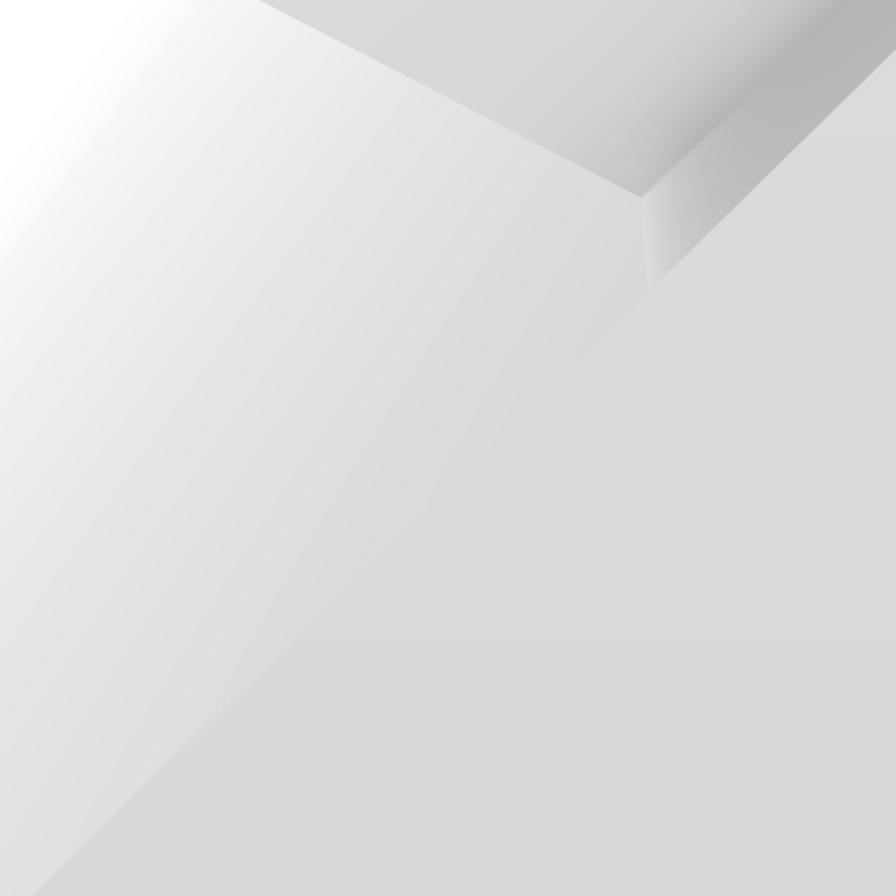
Give the GLSL for this background, as a WebGL 2 fragment shader.

```glsl
#version 300 es
precision highp float;

uniform vec2 u_resolution;
out vec4 fragColor;

// Signed distance to the line from a to b, positive on its left side
float sideOf(vec2 p, vec2 a, vec2 b) {
    vec2 dir = normalize(b - a);
    return dot(p - a, vec2(-dir.y, dir.x));
}

// Soft-edged coverage of the positive side
float cover(float dist, float softness) {
    return smoothstep(-softness, softness, dist);
}

// Bright wall: lighter away from the diagonal, white in the far corner
vec3 wallColor(float height, float along, float corner) {
    float light = 0.88 - 0.035 * along + 0.11 * height + 0.17 * height * height;
    vec3 tinted = light * vec3(0.993, 1.0, 0.998);
    return mix(tinted, vec3(1.0), smoothstep(-0.09, 0.015, corner));
}

// Ceiling: darkens toward the crease, a little less at the apex
float ceilingShade(float creaseDist, float apexDist) {
    float depth = mix(0.09, 0.15, smoothstep(0.0, 0.1, apexDist));
    return 0.85 - depth * exp(-max(creaseDist, 0.0) / 0.065);
}

// Narrow side face: light at the vertical fold, dark further along
float stripShade(float foldDist, float creaseDist) {
    float fade = exp(-max(foldDist, 0.0) / 0.06);
    return mix(0.705, 0.865, fade) + 0.25 * max(-creaseDist, 0.0) * (1.0 - fade);
}

void main() {
    vec2 p = gl_FragCoord.xy / u_resolution;
    float softness = max(0.0016, 0.75 / min(u_resolution.x, u_resolution.y));

    // Corner points of the folded planes
    vec2 apex = vec2(0.716, 0.779);
    vec2 foldFoot = vec2(0.724, 0.674);
    vec2 ceilingStart = vec2(0.289, 1.0);
    vec2 creaseEnd = vec2(0.948, 1.0);
    vec2 diagonalStart = vec2(0.036, 0.0);
    vec2 diagonalEnd = vec2(1.0, 0.945);

    // Distances to each edge
    float diagonal = sideOf(p, diagonalStart, diagonalEnd);
    float ceilingEdge = sideOf(p, ceilingStart, apex);
    float crease = sideOf(p, apex, creaseEnd);
    float fold = sideOf(p, apex, foldFoot);
    float corner = sideOf(p, vec2(0.137, 1.0), vec2(0.0, 0.811));
    float along = dot(p - diagonalStart, normalize(diagonalEnd - diagonalStart));

    // Layer the planes from back to front
    vec3 color = wallColor(max(diagonal, 0.0), along, -corner);
    color = mix(color, vec3(stripShade(fold, crease)), cover(fold, 0.003));
    float ceiling = ceilingShade(crease, distance(p, apex));
    color = mix(color, vec3(ceiling),
                cover(ceilingEdge, softness) * cover(crease, 0.004));
    float foreground = 0.845 + 0.014 * p.y;
    color = mix(vec3(foreground), color, cover(diagonal, softness));

    fragColor = vec4(color, 1.0);
}
```
